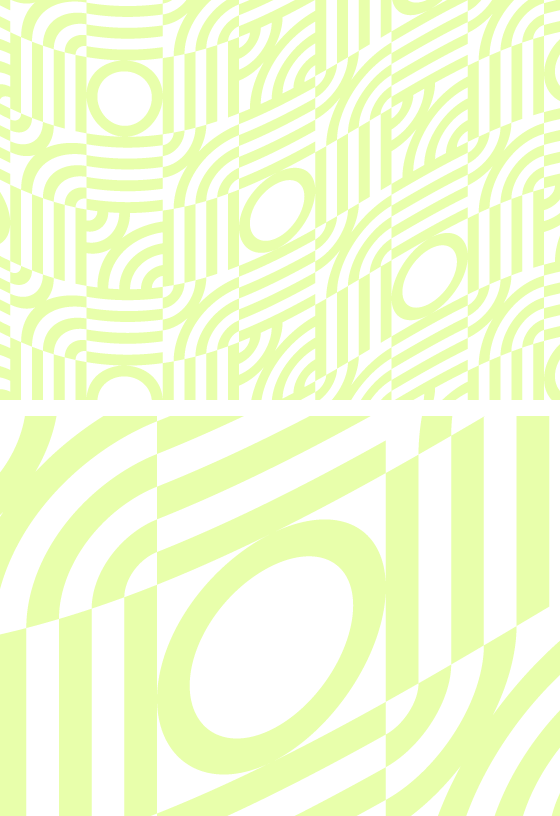
Top: the whole. Bottom: its middle third, enlarged.
Reproduce this pattern procedurally as a Shadertoy shader.

```glsl
const vec3 LIME = vec3(0.91, 1.0, 0.67);
const vec3 WHITE = vec3(1.0);
const float COLUMNS = 7.343;      // cells across the canvas width
const float LEFT_OFFSET = 0.134;  // part of a cell left of the first column
const float BANDS = 7.0;          // bands per cell, coloured and blank
const float WAVE_TILT = 0.145;
const float WAVE_HEIGHT = 1.726;
const float WAVE_RATE = 0.429;
const float WAVE_PHASE = 2.034;
const float WAVE_SHIFT = 1.122;
const int SAMPLES = 4;            // antialiasing samples per axis

// Vertical displacement of the grid, in cells
float wave(float x) {
    return WAVE_TILT * x - WAVE_HEIGHT * sin(WAVE_RATE * x - WAVE_PHASE) - WAVE_SHIFT;
}

// Alternates 0, 1, 0, 1... across the cell
float oddBand(float t) {
    return mod(floor(t * BANDS), 2.0);
}

float stripes(float t) {
    return 1.0 - oddBand(t);
}

// Concentric quarter circles, cut off after a number of bands
float cornerArcs(vec2 uv, vec2 corner, float bandCount) {
    float d = distance(uv, corner);
    return oddBand(d) * step(d, bandCount / BANDS);
}

float arcTile(vec2 uv) {
    return max(cornerArcs(uv, vec2(1.0), 6.0), cornerArcs(uv, vec2(0.0), 4.0));
}

float ringTile(vec2 uv) {
    float d = distance(uv, vec2(0.5));
    return step(d, 0.5) * step(0.5 - 1.0 / BANDS, d);
}

// Grid position with y pointing down
float pattern(vec2 p) {
    p.y -= wave(p.x);
    vec2 cell = floor(p);
    vec2 uv = p - cell;
    bool oddColumn = mod(cell.x, 2.0) > 0.5;
    bool oddRow = mod(cell.y, 2.0) > 0.5;

    if (!oddColumn && !oddRow) return stripes(uv.x);
    if (oddColumn && oddRow) return stripes(uv.y);

    // Rings take every other odd-column, even-row cell
    bool ring = oddColumn && mod(cell.x + cell.y, 4.0) < 1.5;
    return ring ? ringTile(uv) : arcTile(uv);
}

void mainImage(out vec4 fragColor, in vec2 fragCoord) {
    float cellsPerPixel = COLUMNS / iResolution.x;
    vec2 fromTop = vec2(fragCoord.x, iResolution.y - fragCoord.y);

    // Average a grid of samples inside the pixel
    float coverage = 0.0;
    for (int j = 0; j < SAMPLES; j++) {
        for (int i = 0; i < SAMPLES; i++) {
            vec2 jitter = (vec2(i, j) + 0.5) / float(SAMPLES) - 0.5;
            vec2 p = (fromTop + jitter) * cellsPerPixel;
            coverage += pattern(p - vec2(LEFT_OFFSET, 0.0));
        }
    }
    coverage /= float(SAMPLES * SAMPLES);

    fragColor = vec4(mix(WHITE, LIME, coverage), 1.0);
}
```
